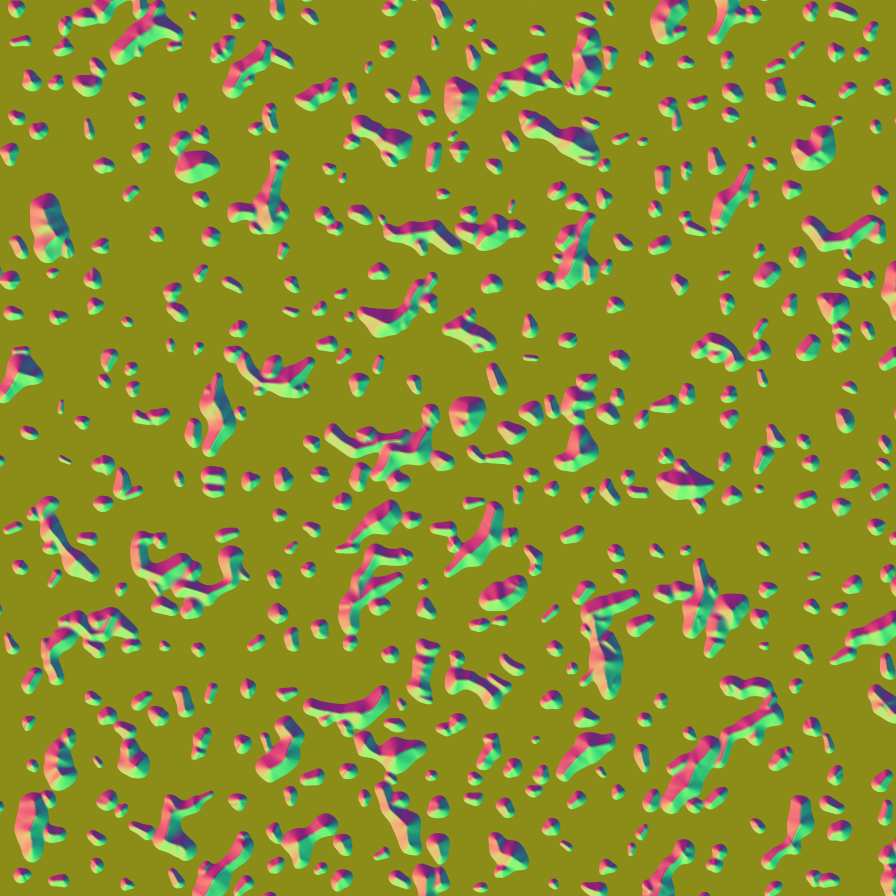
Write a WebGL 1 fragment shader that draws this texture map.

```glsl
precision highp float;
uniform vec2 u_resolution;

vec2 hash2(vec2 c) {
  vec3 q = fract(c.xyx * vec3(0.1031, 0.1030, 0.0973));
  q += dot(q, q.yzx + 33.33);
  return fract((q.xx + q.yz) * q.zy);
}

vec2 noise2(vec2 p) {
  vec2 i = floor(p), f = fract(p);
  f = f * f * (3.0 - 2.0 * f);
  return mix(mix(hash2(i), hash2(i + vec2(1.0, 0.0)), f.x),
             mix(hash2(i + vec2(0.0, 1.0)), hash2(i + 1.0), f.x), f.y);
}

float smoothMax(float a, float b, float k) {
  float h = max(k - abs(a - b), 0.0) / k;
  return max(a, b) + h * h * k * 0.25;
}

// Height of a tapered capsule, positive inside
float capsule(vec2 p, vec2 a, vec2 b, float ra, float rb) {
  vec2 ab = b - a;
  float t = clamp(dot(p - a, ab) / dot(ab, ab), 0.0, 1.0);
  return mix(ra, rb, t) - length(p - a - ab * t);
}

vec2 heading(float angle) {
  return vec2(cos(angle), sin(angle));
}

// Small pebbles, one per jittered cell
float pebbles(vec2 p) {
  const float CELLS = 24.0;
  float height = -1.0;
  for (int y = -1; y <= 1; y++) {
    for (int x = -1; x <= 1; x++) {
      vec2 cell = floor(p * CELLS) + vec2(x, y);
      vec2 shape = hash2(cell + 71.0), size = hash2(cell + 137.0);
      vec2 center = (cell + 0.5 + 0.8 * (hash2(cell + 11.0) - 0.5)) / CELLS;
      vec2 reach = heading(shape.x * 6.283) * mix(0.001, 0.008, shape.y * shape.y);
      float radius = mix(0.0035, 0.0115, sqrt(size.x));
      if (size.y < 0.86) {
        height = smoothMax(height, capsule(p, center - reach, center + reach,
                                           radius, radius * 0.75), 0.004);
      }
    }
  }
  return height;
}

// Bent chains of three segments, gathered in loose clusters
float worms(vec2 p) {
  const float CELLS = 10.0;
  float height = -1.0;
  for (int y = -1; y <= 1; y++) {
    for (int x = -1; x <= 1; x++) {
      vec2 cell = floor(p * CELLS) + vec2(x, y);
      vec2 shape = hash2(cell + 211.0), pick = hash2(cell + 307.0);
      vec2 center = (cell + 0.5 + 0.8 * (hash2(cell + 401.0) - 0.5)) / CELLS;
      float density = smoothstep(0.15, 0.75, noise2(cell * 0.37 + 5.0).x);
      if (pick.x < 0.2 + 0.7 * density) {
        float angle = shape.x * 6.283;
        float stride = mix(0.007, 0.03, shape.y);
        float radius = mix(0.008, 0.014, pick.y);
        vec2 joint = center - heading(angle) * stride * 1.5;
        for (int k = 0; k < 3; k++) {
          vec2 turn = hash2(cell + 503.0 + 19.0 * float(k));
          angle += (turn.x - 0.5) * 2.4;
          vec2 next = joint + heading(angle) * stride;
          float nextRadius = mix(0.006, 0.017, turn.y);
          height = smoothMax(height, capsule(p, joint, next, radius, nextRadius), 0.007);
          joint = next;
          radius = nextRadius;
        }
      }
    }
  }
  return height;
}

float relief(vec2 p) {
  p += 0.008 * (noise2(p * 48.0 + 9.0) - 0.5);
  return smoothMax(pebbles(p), worms(p), 0.005);
}

void main() {
  float scale = min(u_resolution.x, u_resolution.y);
  vec2 p = gl_FragCoord.xy / scale + 2.0;

  // Slope from central differences, softened along the ridges
  vec2 e = vec2(0.002, 0.0);
  float right = relief(p + e.xy), left = relief(p - e.xy);
  float up = relief(p + e.yx), down = relief(p - e.yx);
  vec2 slope = vec2(right - left, up - down) / (2.0 * e.x);
  slope /= max(length(slope), 0.75);

  // Slope direction drives red and green over a flat olive ground
  vec3 ground = vec3(0.55, 0.55, 0.095);
  vec3 flank = vec3(0.55 + 0.42 * slope, 0.47);
  float height = 0.25 * (right + left + up + down);
  float edge = 0.7 / scale;
  gl_FragColor = vec4(mix(ground, flank, smoothstep(-edge, edge, height)), 1.0);
}
```
